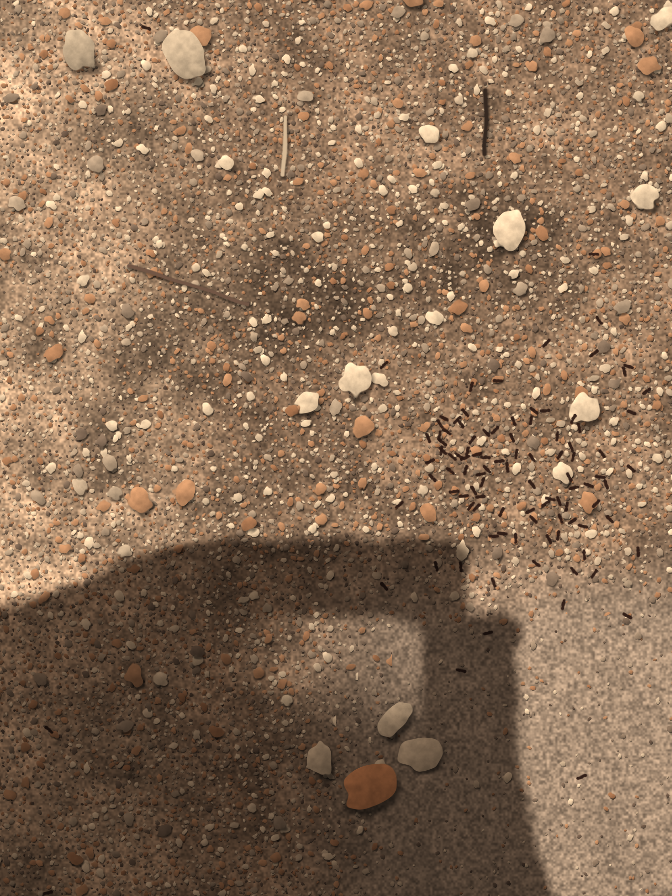
Write a WebGL 1 fragment shader that draws this texture.

```glsl
precision highp float;
// Sunlit gravelly soil with pebbles, twigs and ants, crossed by a blocky cast shadow.
uniform vec2 u_resolution;

#define SUN vec2(-0.45, 0.89)
#define SOIL vec3(0.50, 0.395, 0.305)
#define CRUST vec3(0.65, 0.525, 0.41)
#define SAND vec3(0.60, 0.505, 0.415)
#define CREAM vec3(0.96, 0.83, 0.67)
#define RUST vec3(0.72, 0.47, 0.30)
#define DARK vec3(0.27, 0.205, 0.165)
#define SHADE vec3(0.50, 0.475, 0.46)
#define GRAIN 0.34

float hash(vec2 p) {
  vec3 q = fract(p.xyx * 0.1031);
  q += dot(q, q.yzx + 33.33);
  return fract((q.x + q.y) * q.z);
}

float noise(vec2 p) {
  vec2 i = floor(p), f = fract(p);
  f = f * f * (3.0 - 2.0 * f);
  return mix(mix(hash(i), hash(i + vec2(1, 0)), f.x),
             mix(hash(i + vec2(0, 1)), hash(i + 1.0), f.x), f.y);
}

float fbm(vec2 p) {
  float sum = 0.0, amp = 0.5;
  for (int i = 0; i < 5; i++) {
    sum += amp * noise(p);
    p = p * 2.03 + 17.3;
    amp *= 0.5;
  }
  return sum;
}

mat2 turn(float a) { return mat2(cos(a), -sin(a), sin(a), cos(a)); }

float segment(vec2 p, vec2 a, vec2 b) {
  vec2 d = b - a;
  return length(p - a - d * clamp(dot(p - a, d) / dot(d, d), 0.0, 1.0));
}

float box(vec2 p, vec2 lo, vec2 hi, float r) {
  vec2 d = abs(p - 0.5 * (lo + hi)) - 0.5 * (hi - lo) + r;
  return length(max(d, 0.0)) + min(max(d.x, d.y), 0.0) - r;
}

// One lumpy stone with a contact shadow and a lit side
void stone(inout vec3 col, vec2 p, vec2 c, float r, vec3 tint) {
  vec2 d = p - c;
  if (dot(d, d) > 5.0 * r * r) return;
  float seed = hash(floor(c * 2000.0 + 0.5)), aa = 0.8 / u_resolution.y;
  mat2 m = turn(seed * 6.283);
  vec2 squash = vec2(1.0, 1.1 + 0.5 * fract(seed * 7.3));
  vec2 q = m * d * squash;
  float edge = r * (0.72 + 0.55 * noise(q / r * 1.5 + seed * 50.0));
  float dim = length(m * (d + SUN * r * 0.35) * squash) - edge;
  col *= 1.0 - 0.5 * smoothstep(r * 0.25, -r * 0.25, dim);
  float lit = 0.75 + 0.16 * dot(d, SUN) / r + 0.3 * fbm(d * 130.0 + seed * 90.0);
  col = mix(col, tint * lit, smoothstep(aa, -aa, length(q) - edge));
}

// Scattered stones, at most one per grid cell
void pebbles(inout vec3 col, vec2 p, float scale, float density, float pale) {
  vec2 cell = floor(p * scale);
  for (int j = -1; j <= 1; j++) for (int i = -1; i <= 1; i++) {
    vec2 at = cell + vec2(i, j), id = at + scale;
    float h = hash(id + 41.2), hue = hash(id + 77.5);
    if (hash(id + 3.7) > density) continue;
    vec2 c = (at + 0.15 + 0.7 * vec2(hash(id + 9.1), hash(id + 23.4))) / scale;
    vec3 tint = mix(DARK * 1.25, CREAM, min(h + pale, 1.0));
    tint = mix(tint, RUST, 0.75 * step(0.78, hue));
    stone(col, p, c, (0.22 + 0.24 * hue * h) / scale, tint);
  }
}

// Small dark insects gathered around a nest
void ants(inout vec3 col, vec2 p) {
  vec2 cell = floor(p * 85.0);
  for (int j = -1; j <= 1; j++) for (int i = -1; i <= 1; i++) {
    vec2 id = cell + vec2(i, j);
    vec2 c = (id + vec2(hash(id + 5.0), hash(id + 12.0))) / 85.0;
    vec2 n = c - vec2(0.518, 0.492), w = c - vec2(0.60, 0.46);
    float crowd = 0.85 * exp(-dot(n, n) / 0.0011) + 0.27 * exp(-dot(w, w) / 0.011);
    vec2 dir = turn(hash(id + 31.0) * 6.283) * vec2(0.0042, 0.0);
    float d = segment(p, c - dir, c + dir) - 0.0007 - 0.001 * noise(p * 480.0);
    float on = step(hash(id + 60.0), crowd);
    col = mix(col, vec3(0.15, 0.085, 0.065), 0.92 * on * smoothstep(0.0013, -0.0003, d));
  }
}

void twig(inout vec3 col, vec2 p, vec2 a, vec2 b, vec3 tint) {
  p += 0.006 * vec2(noise(p * 30.0), noise(p * 30.0 + 8.0)) - 0.003;
  col *= 1.0 - 0.4 * smoothstep(0.005, 0.001, segment(p + SUN * 0.002, a, b));
  col = mix(col, tint, smoothstep(0.003, 0.001, segment(p, a, b)));
}

// Coverage of the large shadow, with a dim opening inside it
float shadow(vec2 p) {
  p += 0.01 * (vec2(noise(p * 45.0), noise(p * 45.0 + 30.0)) - 0.5);
  float top = 0.397 - 0.07 * (1.0 - smoothstep(0.0, 0.23, p.x));
  float flare = 0.28 * max(0.13 - p.y, 0.0);
  float d = min(box(p, vec2(-0.5), vec2(0.522, top), 0.02),
                box(p, vec2(-0.5), vec2(0.579 + flare, 0.317), 0.018));
  float hole = smoothstep(0.012, -0.012, box(p, vec2(0.2, 0.0), vec2(0.47, 0.312), 0.03));
  hole *= smoothstep(0.15, 0.28, p.y) * smoothstep(0.23, 0.36, p.x);
  return smoothstep(0.01, -0.01, d) * (1.0 - 0.72 * hole);
}

void main() {
  vec2 p = gl_FragCoord.xy / u_resolution.y;
  float broad = fbm(p * 7.0), mid = fbm(p * 28.0 + 5.0);
  float sand = smoothstep(0.43, 0.30, p.y + 0.12 * broad - 0.06) * smoothstep(0.28, 0.46, p.x);
  float crust = smoothstep(0.34, 0.06, p.x + 0.35 * broad - 0.17);
  // Ground tones and grain
  vec3 col = mix(mix(SOIL, CRUST, crust), SAND, sand);
  col *= 1.0 + (1.0 - 0.75 * sand) * (0.75 * mid + 0.8 * broad - 0.74);
  vec2 damp = (p - vec2(0.31, 0.64)) / vec2(0.13, 0.10);
  col *= 1.0 - 0.25 * exp(-dot(damp, damp));
  col *= 1.0 + GRAIN * (noise(p * 260.0) + noise(p * 430.0) - 1.0);
  // Gravel from fine to coarse
  float rough = 1.0 - 0.9 * sand;
  pebbles(col, p, 170.0, 0.65 * rough, 0.0);
  pebbles(col, p, 100.0, (0.6 - 0.2 * crust) * rough, 0.08);
  pebbles(col, p, 58.0, (0.42 - 0.2 * crust) * rough, 0.18);
  pebbles(col, p, 30.0, 0.12 * rough, 0.25);
  // Twigs
  twig(col, p, vec2(0.145, 0.702), vec2(0.275, 0.661), DARK * 1.5);
  twig(col, p, vec2(0.319, 0.87), vec2(0.317, 0.805), CREAM * 0.8);
  twig(col, p, vec2(0.543, 0.9), vec2(0.543, 0.828), DARK * 0.7);
  // Larger stones
  stone(col, p, vec2(0.206, 0.938), 0.029, CREAM * 0.87);
  stone(col, p, vec2(0.088, 0.943), 0.022, CREAM * 0.8);
  stone(col, p, vec2(0.74, 0.98), 0.015, CREAM);
  stone(col, p, vec2(0.567, 0.743), 0.022, CREAM);
  stone(col, p, vec2(0.72, 0.781), 0.015, CREAM);
  stone(col, p, vec2(0.396, 0.576), 0.018, CREAM);
  stone(col, p, vec2(0.344, 0.552), 0.015, CREAM);
  stone(col, p, vec2(0.652, 0.543), 0.017, CREAM);
  stone(col, p, vec2(0.44, 0.198), 0.021, CREAM);
  stone(col, p, vec2(0.47, 0.159), 0.022, CREAM);
  stone(col, p, vec2(0.357, 0.152), 0.019, CREAM);
  stone(col, p, vec2(0.411, 0.124), 0.029, RUST * 1.3);
  ants(col, p);
  col *= mix(vec3(1.1), SHADE, shadow(p));
  gl_FragColor = vec4(min(col, 1.0), 1.0);
}
```
